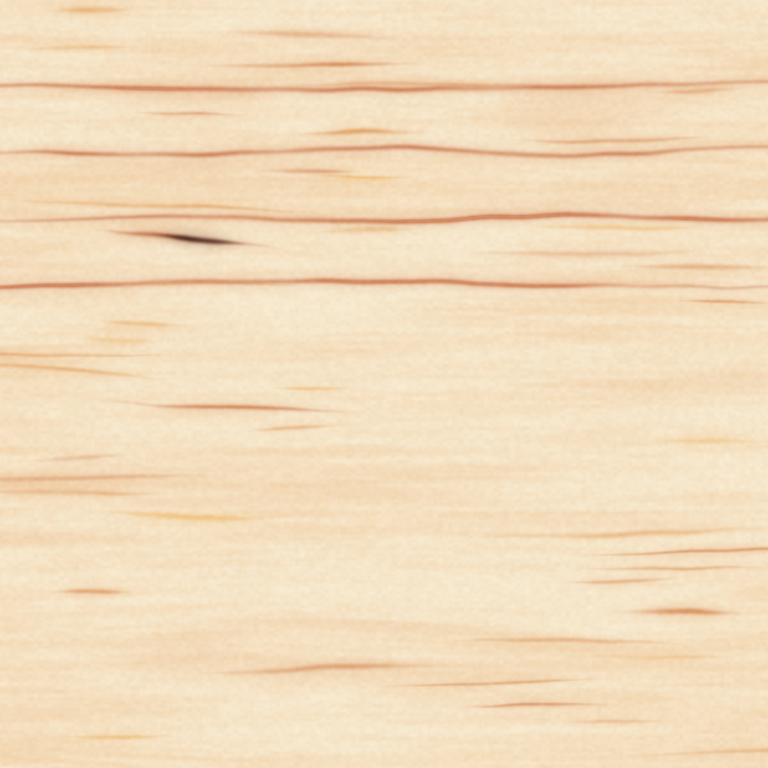
A Shadertoy shader for this texture:

```glsl
// Pale pine board with horizontal grain: a cream ground tinted by stretched
// value noise, crossed by a few long growth lines and many short tapered
// flecks, with one dark resin mark and a fine speckle over everything.

float hash(vec2 p) {
    vec3 q = fract(vec3(p.xyx) * 0.1031);
    q += dot(q, q.yzx + 33.33);
    return fract((q.x + q.y) * q.z);
}

float noise(vec2 p) {
    vec2 cell = floor(p), f = fract(p);
    f = f * f * (3.0 - 2.0 * f);
    return mix(mix(hash(cell), hash(cell + vec2(1, 0)), f.x),
               mix(hash(cell + vec2(0, 1)), hash(cell + vec2(1, 1)), f.x), f.y);
}

// Coverage of a thin wavy streak that fades towards both ends
float streak(vec2 p, vec2 centre, float halfLength, float halfWidth, float slope, float seed) {
    vec2 d = p - centre;
    d.y -= slope * d.x + 0.014 * (noise(vec2(p.x * 4.0, seed)) - 0.5)
         + 0.003 * (noise(vec2(p.x * 19.0, seed + 7.0)) - 0.5);
    float taper = 1.0 - smoothstep(0.15, 1.0, abs(d.x) / halfLength);
    float width = halfWidth * (0.5 + 0.5 * taper);
    float ink = 0.45 + 0.55 * noise(vec2(p.x * 11.0, seed + 3.0));
    float core = exp(-d.y * d.y / (width * width));
    float halo = exp(-d.y * d.y / (width * width * 9.0));
    return taper * ink * (core + 0.2 * halo);
}

void mainImage(out vec4 fragColor, in vec2 fragCoord) {
    vec2 p = fragCoord / iResolution.xy;
    vec2 grain = p + vec2(0.0, 0.012 * noise(p * vec2(3.0, 5.0)));

    // Cream ground with broad bands and fine fibres
    float bands = noise(grain * vec2(2.5, 13.0) + 5.0);
    float fibres = 0.6 * noise(grain * vec2(5.0, 85.0)) + 0.4 * noise(grain * vec2(13.0, 190.0));
    float tint = smoothstep(0.25, 1.15, 0.55 * bands + 0.65 * fibres);
    vec3 color = mix(vec3(0.965, 0.908, 0.800), vec3(0.950, 0.835, 0.685), tint);

    // Soft warm smears lying along the grain
    float smear = smoothstep(0.55, 0.95, noise(grain * vec2(4.0, 42.0) + 31.0))
                * smoothstep(0.3, 0.8, noise(p * vec2(2.0, 7.0) + 17.0));
    color = mix(color, vec3(0.935, 0.775, 0.610), 0.45 * smear);

    // Short flecks, one in each horizontal layer, from honey to russet
    for (int i = 0; i < 44; i++) {
        float k = float(i);
        float warmth = hash(vec2(k, 4.0));
        vec2 centre = vec2(hash(vec2(k, 1.0)), (k + hash(vec2(k, 2.0))) / 44.0);
        float halfLength = mix(0.06, 0.25, pow(hash(vec2(k, 3.0)), 1.6));
        float halfWidth = mix(0.0022, 0.0042, hash(vec2(k, 5.0)));
        float slope = 0.05 * (hash(vec2(k, 6.0)) - 0.6);
        float cover = streak(p, centre, halfLength, halfWidth, slope, k * 13.0);
        vec3 fleck = mix(vec3(0.945, 0.770, 0.510), vec3(0.840, 0.560, 0.385), warmth);
        color = mix(color, fleck, min(1.0, cover * mix(0.55, 1.0, hash(vec2(k, 8.0)))));
    }

    // Long growth lines across the upper part
    for (int i = 0; i < 4; i++) {
        float k = float(i);
        vec2 centre = vec2(0.25 + 0.5 * hash(vec2(k, 21.0)),
                           0.89 - 0.086 * k + 0.012 * (hash(vec2(k, 22.0)) - 0.5));
        float cover = streak(p, centre, 0.95, 0.0036, 0.01 * (hash(vec2(k, 23.0)) - 0.5), 600.0 + k * 17.0);
        color = mix(color, vec3(0.825, 0.545, 0.390), min(1.0, 1.1 * cover));
    }

    // Dark resin mark with its rusty tail
    float tail = streak(p, vec2(0.24, 0.688), 0.13, 0.0040, -0.10, 801.0);
    float resin = streak(p, vec2(0.26, 0.686), 0.065, 0.0038, -0.10, 801.0);
    color = mix(color, vec3(0.780, 0.500, 0.350), min(1.0, tail));
    color = mix(color, vec3(0.300, 0.160, 0.130), min(1.0, 1.25 * resin));

    // Fine speckle, strongest in blue
    float speckle = 0.6 * noise(p * vec2(150.0, 210.0)) + 0.4 * noise(p * 256.0 + 40.0) - 0.5;
    color += speckle * vec3(0.020, 0.045, 0.070);

    fragColor = vec4(clamp(color, 0.0, 1.0), 1.0);
}
```
